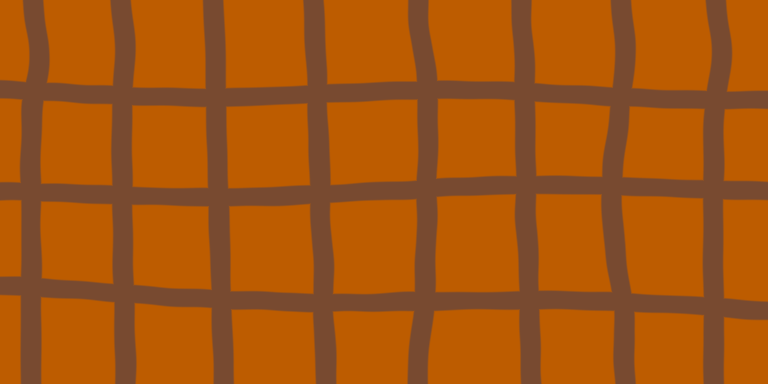
This pattern is drawn by a WebGL 2 fragment shader. Its source:

```glsl
#version 300 es
precision highp float;
// Hand-drawn brown grid on orange: eight wavering uprights crossed by three rows.

uniform vec2 u_resolution;
out vec4 fragColor;

const float PI = 3.14159265;
const int COLUMNS = 8;
const int ROWS = 3;
const float COLUMN_WIDTH = 0.053;
const float ROW_WIDTH = 0.0475;
const vec3 ORANGE = vec3(0.74, 0.36, 0.0);
const vec3 BROWN = vec3(0.47, 0.29, 0.19);

// Random slope in -1..1 for a lattice cell
float slope(float cell, float seed) {
    vec2 q = fract(vec2(cell, seed) * vec2(0.1031, 0.1137) + 0.37);
    q += dot(q, q.yx + 33.33);
    return fract((q.x + q.y) * q.x) * 2.0 - 1.0;
}

// One-dimensional gradient noise
float gradientNoise(float t, float seed) {
    float cell = floor(t);
    float f = t - cell;
    float blend = f * f * f * (f * (f * 6.0 - 15.0) + 10.0);
    return mix(slope(cell, seed) * f, slope(cell + 1.0, seed) * (f - 1.0), blend);
}

// Smooth bump of height 1 around a centre
float bell(float t, float centre, float reach) {
    float d = (t - centre) / reach;
    return exp(-d * d);
}

// Horizontal position of an upright at a given depth below the top
float columnCentre(float i, float depth) {
    float turn = PI * i / 7.0;
    float x = 0.081 + 0.254 * i - 0.021 * sin(2.0 * turn);
    x += 0.0365 * sin(turn) * (depth - 0.5);
    // Bends: outer lines near the top, then the right-hand middle
    x += 0.021 * pow(cos(turn), 4.0) * bell(depth, 0.13, 0.11);
    x += bell(i, 4.0, 0.6) * (0.017 * bell(depth, 0.29, 0.18) - 0.036 * bell(depth, 1.0, 0.2));
    x -= 0.029 * bell(i, 6.0, 0.6) * bell(depth, 0.53, 0.2);
    return x + 0.009 * gradientNoise(depth * 8.0, i + 3.0);
}

// Depth below the top of a row at a given horizontal position
float rowCentre(float j, float x) {
    float depth = 0.245 + 0.2526 * j + 0.0156 * j * (j - 1.0);
    float tilt = 0.0104 - 0.0833 * j + 0.0521 * j * j;
    float swell = cos(2.0 * PI * (x - 0.495 - 0.117 * j) / (1.38 + 0.13 * j));
    return depth + tilt * (0.5 * x - 0.5) + 0.0117 * swell
         + 0.007 * gradientNoise(x * 8.0, j + 23.0);
}

// Signed distance to a stroke whose thickness varies along its length
float strokeDistance(float offset, float along, float width, float seed) {
    return abs(offset) - 0.5 * width - 0.004 * gradientNoise(along * 6.0, seed);
}

void main() {
    // Lengths are in canvas heights, with depth measured down from the top
    vec2 p = gl_FragCoord.xy / u_resolution.y;
    float depth = 1.0 - p.y;

    float d = 1.0;
    for (int i = 0; i < COLUMNS; i++) {
        float n = float(i);
        d = min(d, strokeDistance(p.x - columnCentre(n, depth), depth, COLUMN_WIDTH, n + 43.0));
    }
    for (int j = 0; j < ROWS; j++) {
        float n = float(j);
        d = min(d, strokeDistance(depth - rowCentre(n, p.x), p.x, ROW_WIDTH, n + 63.0));
    }

    // Soft paint edge, never thinner than a pixel
    float edge = max(0.003, 0.7 / u_resolution.y);
    float paint = 1.0 - smoothstep(-edge, edge, d);
    fragColor = vec4(mix(ORANGE, BROWN, paint), 1.0);
}
```
